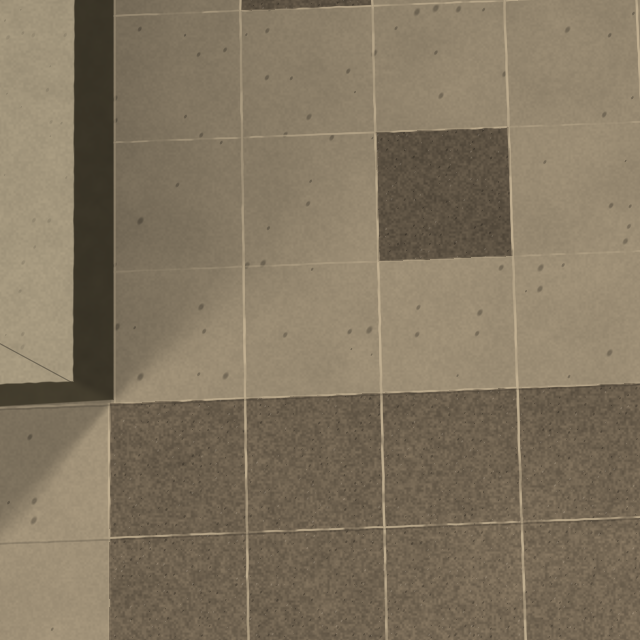
Reproduce this texture procedurally as a Shadertoy shader.

```glsl
// Stone floor of pale and dark square tiles beside a dark-edged curb with soft shadows
#define PALE vec3(0.605, 0.548, 0.452)
#define DARK vec3(0.425, 0.375, 0.305)
#define GROUT vec3(0.76, 0.69, 0.57)
#define CURB vec3(0.225, 0.203, 0.152)
#define PANEL vec3(0.648, 0.597, 0.495)
#define GROUT_HALF 0.0017
#define ROW_TILT 0.039
#define SHADOW 0.23
#define GRAIN 0.13

float hash(vec2 p) {
    vec3 q = fract(vec3(p.xyx) * 0.1031);
    q += dot(q, q.yzx + 33.33);
    return fract((q.x + q.y) * q.z);
}

float noise(vec2 p) {
    vec2 i = floor(p), f = fract(p);
    f = f * f * (3.0 - 2.0 * f);
    return mix(mix(hash(i), hash(i + vec2(1, 0)), f.x),
               mix(hash(i + vec2(0, 1)), hash(i + vec2(1, 1)), f.x), f.y);
}

float fbm(vec2 p) {
    float sum = 0.0, amp = 0.5;
    for (int i = 0; i < 4; i++) {
        sum += amp * noise(p);
        p = p * 2.03 + 17.1;
        amp *= 0.5;
    }
    return sum / 0.9375;
}

// Perspective grid: x counts columns, y counts rows downwards
vec2 tileCoord(vec2 p) {
    float column = (p.x - 0.169 - 0.002 * p.y) / (0.2064 + 0.0104 * p.y);
    float y = p.y + ROW_TILT * (p.x - 0.3776) - 0.0169;
    float row = (sqrt(0.196 * 0.196 + 0.0078 * y) - 0.196) / 0.0039;
    return vec2(column, row);
}

// Scattered small dark marks, one candidate per cell
float pits(vec2 p, float scale, float density) {
    vec2 cell = floor(p * scale), f = fract(p * scale);
    vec2 center = 0.3 + 0.4 * vec2(hash(cell + 3.1), hash(cell + 8.7));
    float size = mix(0.07, 0.23, hash(cell + 5.3));
    float present = step(1.0 - density, hash(cell));
    vec2 d = f - center;
    d.x += 0.35 * d.y;
    return present * smoothstep(size, size * 0.3, length(d * vec2(1.2, 0.9)));
}

float line(float d, float halfWidth, float px) {
    return 1.0 - smoothstep(halfWidth - 0.6 * px, halfWidth + 0.8 * px, abs(d));
}

// Corner shadows cast from the end of the curb
float curbShadow(vec2 p) {
    vec2 q = p - vec2(0.178, 0.625);
    float reach = max(q.x, 0.0);
    float right = 1.0 - smoothstep(-1.0, 1.0, (q.x * 0.88 + q.y) / (0.010 + 0.38 * reach));
    right *= exp(-3.2 * reach) * step(q.y, 0.01);
    float back = max(0.17 - p.x, 0.0);
    float below = 1.0 - smoothstep(-1.0, 1.0, (p.y - 0.634 - 1.17 * back) / (0.010 + 0.22 * back));
    below *= step(p.x, 0.173) * step(0.62, p.y);
    return max(right, below);
}

vec3 floorColor(vec2 p, float px) {
    vec2 t = tileCoord(p + 0.0012 * (vec2(noise(p * 70.0), noise(p * 70.0 + 40.0)) - 0.5));
    vec2 id = floor(t);
    bool upper = id.y < 3.0;
    bool accent = id == vec2(2, 1) || id == vec2(1, -1);
    bool dark = accent || (!upper && id.x >= 0.0);

    // Stone body
    vec3 col = PALE * (0.97 + 0.05 * p.y);
    if (dark) col = DARK * (accent ? 0.86 : 0.97 + 0.14 * p.x * smoothstep(0.55, 0.9, p.y));
    else if (!upper) col = PALE * 1.04;
    col *= 1.0 + 0.03 * (hash(id + 20.0) - 0.5);
    col *= 1.0 + 0.10 * (fbm(p * 14.0) - 0.5);
    float grain = noise(p * 300.0) + 0.6 * noise(p * 150.0) - 0.8;
    col *= 1.0 + grain * GRAIN * (dark ? 1.7 : 0.4);
    col *= 1.0 - (dark ? 0.22 * pits(p, 75.0, 0.35) : 0.24 * pits(p, 30.0, 0.17));
    if (dark) col += 0.07 * pits(p + 0.37, 90.0, 0.16);

    // Joints, brighter vertically and broken horizontally
    vec2 d = (fract(t + 0.5) - 0.5) * 0.208;
    vec2 nearest = floor(t + 0.5);
    float wear = smoothstep(0.25, 0.6, noise(p * vec2(55.0, 45.0)));
    float across = line(d.y, GROUT_HALF * 0.8, px) * mix(0.25, 0.85, wear);
    if (nearest.y == 2.0 || p.x > 0.81 && upper) across *= 0.45;
    if (nearest.y == 4.0 && t.x < 0.0) across *= 0.15;
    float along = line(d.x, GROUT_HALF, px) * mix(0.6, 0.95, wear);
    if (nearest.x < 0.5) along *= upper ? 0.0 : 1.0 - 0.8 * smoothstep(0.80, 0.86, p.y);
    if (upper) along = max(along, 0.7 * line(p.x - 0.1795, GROUT_HALF * 0.7, px));
    col = mix(col, GROUT, max(across, along));
    float seam = line(d.y - 0.003, 0.0012, px) * step(2.5, nearest.y);
    col *= 1.0 - 0.13 * seam;
    return col * (1.0 - SHADOW * curbShadow(p) * (dark ? 0.3 : 1.0));
}

void mainImage(out vec4 fragColor, in vec2 fragCoord) {
    vec2 p = fragCoord / iResolution.xy;
    p.y = 1.0 - p.y;
    float px = 1.0 / iResolution.y;
    vec3 col = floorColor(p, px);

    // Dark curb edge with a mitred corner
    float outer = max(p.x - 0.1773, p.y - 0.6350 + 0.059 * p.x);
    float inner = max(p.x - 0.1165 + 0.004 * p.y, p.y - 0.600 + 0.04 * p.x);
    float miter = p.y - 0.595 - 0.50 * (p.x - 0.1146);
    vec3 edge = CURB * (1.0 + 0.17 * smoothstep(-0.01, 0.01, miter) + 0.12 * (fbm(p * 45.0) - 0.5));
    col = mix(col, edge, 1.0 - smoothstep(-px, px, outer));

    // Pale curb top with a fine diagonal joint
    vec3 top = PANEL * (0.96 + 0.07 * p.y + 0.08 * (fbm(p * 35.0) - 0.5));
    top *= 1.0 + 0.06 * (noise(p * 260.0) - 0.5) - 0.10 * pits(p, 45.0, 0.15);
    top *= 1.0 - 0.32 * line(p.y - 0.537 - 0.54 * p.x, 0.0009, px);
    col = mix(col, top, 1.0 - smoothstep(-px, px, inner + 0.0015 * (noise(p * 90.0) - 0.5)));

    fragColor = vec4(clamp(col, 0.0, 1.0), 1.0);
}
```
